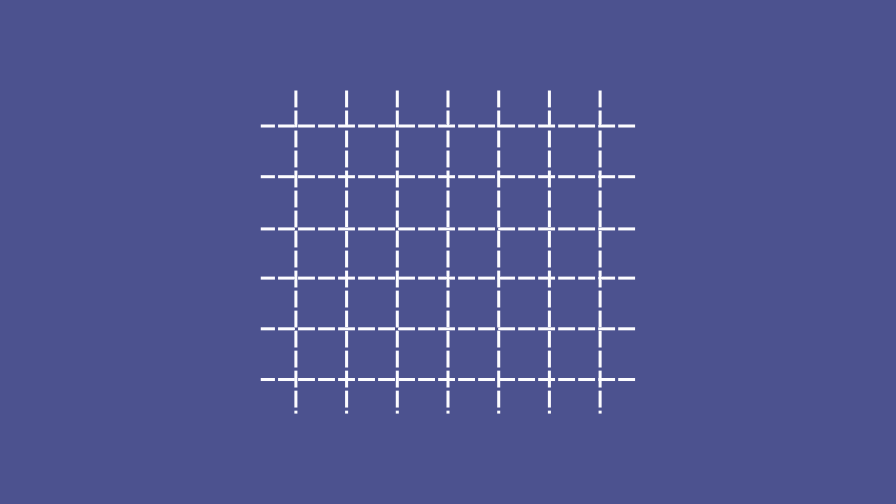
Give the GLSL for this pattern, as a Shadertoy shader.

```glsl
// Draws a centred grid of dashed white lines on a flat indigo ground.

const vec3 INDIGO = vec3(0.30, 0.32, 0.56);
const vec3 WHITE = vec3(0.99, 0.99, 1.0);

// Lengths are fractions of the canvas height.
const float SPACING = 0.1006;
const float HALF_THICKNESS = 0.0030;
const float DASH_PERIOD = 0.0397;
const float HALF_GAP = 0.0031;
const int COLUMNS = 7;
const int ROWS = 6;

// Antialiased coverage of a signed distance.
float coverage(float dist, float pixel) {
    return clamp(0.5 - dist / pixel, 0.0, 1.0);
}

// Distance to the nearest dash, limited to a span of the given half length.
float dashDistance(float along, float gapCentre, float halfSpan) {
    float cell = mod(along - gapCentre, DASH_PERIOD);
    float gap = HALF_GAP - min(cell, DASH_PERIOD - cell);
    return max(gap, abs(along) - halfSpan);
}

// A dashed stroke in its own along/across coordinates.
float dashedLine(float along, float across, float gapCentre, float halfSpan, float pixel) {
    float body = coverage(abs(across) - HALF_THICKNESS, pixel);
    return body * coverage(dashDistance(along, gapCentre, halfSpan), pixel);
}

// Row heights rise evenly, with one row set slightly low.
float rowHeight(int row) {
    float dip = row == 3 ? 0.0030 : 0.0;
    return -0.2530 + SPACING * float(row) - dip;
}

void mainImage(out vec4 fragColor, in vec2 fragCoord) {
    vec2 p = (fragCoord - 0.5 * iResolution.xy) / iResolution.y;
    float pixel = 1.0 / iResolution.y;
    float ink = 0.0;

    // Vertical lines
    for (int i = 0; i < COLUMNS; i++) {
        float x = (float(i) - 0.5 * float(COLUMNS - 1)) * SPACING;
        ink = max(ink, dashedLine(p.y, p.x - x, 0.2838, 0.3206, pixel));
    }

    // Horizontal lines
    for (int i = 0; i < ROWS; i++) {
        float y = rowHeight(i);
        ink = max(ink, dashedLine(p.x, p.y - y, -0.3403, 0.3715, pixel));
    }

    fragColor = vec4(mix(INDIGO, WHITE, ink), 1.0);
}
```
